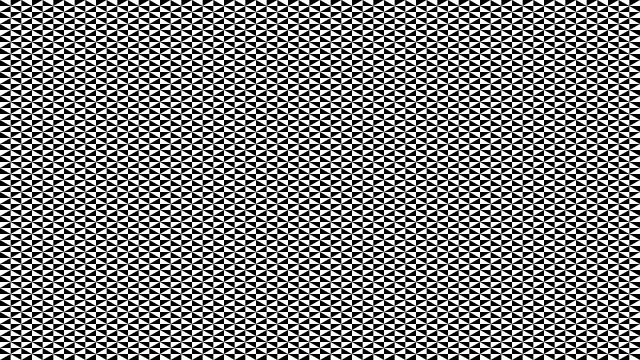
This pattern is drawn by a WebGL 1 fragment shader. Its source:

```glsl
precision highp float;

uniform vec2 u_resolution;

const vec2 REPEATS = vec2(30.0, 30.0);   // pinwheel cells across and down
const vec3 DARK = vec3(0.0);
const vec3 LIGHT = vec3(1.0);
const float EDGE_PIXELS = 1.0;           // width of the smoothed edge

// Signed distance turned into a smoothed sign from -1 to 1.
float softSign(float dist, float pixel) {
    return clamp(2.0 * dist / (pixel * EDGE_PIXELS), -1.0, 1.0);
}

// Wave with zeros at the middle and at both ends of a cell.
float halfCellWave(float x) {
    return sign(x) * (0.25 - abs(abs(x) - 0.25));
}

// Eight alternating wedges around the cell centre; the corners form
// mirrored pinwheels with the neighbouring cells.
float pinwheel(vec2 cell, vec2 pixel) {
    float vertical = softSign(halfCellWave(cell.x), pixel.x);
    float horizontal = softSign(halfCellWave(cell.y), pixel.y);
    float diagonal = softSign(abs(cell.x) - abs(cell.y), length(pixel));
    return vertical * horizontal * diagonal;
}

void main() {
    vec2 uv = gl_FragCoord.xy / u_resolution;
    vec2 cell = fract(uv * REPEATS) - 0.5;
    vec2 pixel = REPEATS / u_resolution;

    float tone = 0.5 + 0.5 * pinwheel(cell, pixel);
    gl_FragColor = vec4(mix(DARK, LIGHT, tone), 1.0);
}
```
